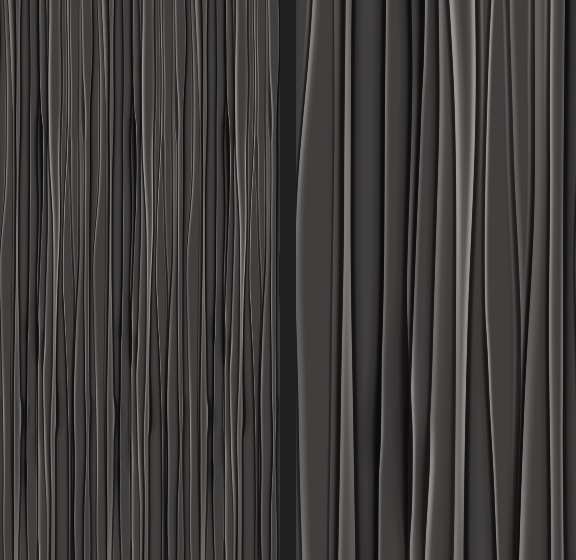
Left, the full canvas; right, a detail of the centre.
A Shadertoy shader for this texture:

```glsl
// Dark satin sheet gathered into long, wavering vertical folds.
// Each fold is a noisy curve with a black crease on one side, a pale
// streak on its ridge and a fading sheen; folds bunch into clusters.

float hash(vec2 p) {
    return fract(sin(dot(p, vec2(127.1, 311.7))) * 43758.5453);
}

// Smooth one-dimensional noise, with its own phase for every seed
float noise(float y, float seed) {
    y += 40.0 * hash(vec2(seed, 3.7));
    float i = floor(y), f = fract(y);
    f = f * f * (3.0 - 2.0 * f);
    return mix(hash(vec2(i, seed)), hash(vec2(i + 1.0, seed)), f);
}

void mainImage(out vec4 fragColor, in vec2 fragCoord) {
    vec2 p = fragCoord / iResolution.x;
    float px = 1.0 / iResolution.x;
    const float FOLDS = 45.0;
    const float GROUP = 15.0;   // the fold pattern recurs across the width

    vec3 cloth  = vec3(0.252, 0.246, 0.242);
    vec3 crease = vec3(0.045, 0.040, 0.040);
    vec3 sheen  = vec3(0.620, 0.597, 0.580);
    vec3 col = cloth;

    float cell = floor(p.x * FOLDS);
    for (int i = -3; i <= 3; i++) {
        float fold = cell + float(i);
        float id = mod(fold, GROUP) + 1.0;
        float size = hash(vec2(id, 7.9));   // from fine pleat to broad fold

        // Clusters of neighbouring folds turn towards or away from the light
        float facing = smoothstep(0.2, 0.8, noise(p.y * 1.3, floor(id / 3.0) + 200.0));

        // Wandering centre line, bunched, and kinked where a pocket opens
        float pocket = smoothstep(0.78, 1.0, noise(p.y * 4.0, id + 60.0));
        float x = (fold + 0.12 + 0.76 * hash(vec2(id, 9.1))) / FOLDS;
        x += 0.008 * sin(6.2832 * 3.0 * id / GROUP);
        x += 0.028 * (noise(p.y * 1.5, id + 20.0) - 0.5);
        x += 0.008 * (noise(p.y * 4.0, id + 40.0) - 0.5);
        x += 0.004 * pocket;

        float side = hash(vec2(id, 5.3)) < 0.25 ? -1.0 : 1.0;
        float d = (p.x - x) * side;
        float edge = smoothstep(-0.6 * px, 0.6 * px, d);

        // Sheen: broad glow fading away from the crease
        float width = 0.004 + 0.012 * size + 0.004 * noise(p.y * 2.0, id + 80.0);
        float glow = (0.12 + 0.38 * noise(p.y * 2.0, id + 100.0)) * mix(0.5, 1.4, facing);
        float fade = 1.0 - smoothstep(0.1 * width, width, d);
        col = mix(col, sheen, edge * fade * glow);

        // Streak: narrow bright line along the ridge, coming and going
        float core = 0.0022 + 0.0032 * size;
        float streak = edge * (1.0 - smoothstep(0.3 * core, 1.7 * core, d));
        float shine = smoothstep(0.25, 0.85, noise(p.y * 2.4, id + 180.0));
        shine *= mix(0.45, 0.95, facing);
        col = mix(col, sheen, streak * min(1.0, shine + 0.5 * pocket));

        // Crease: thin black line that swells into spindle-shaped pockets
        float thick = 0.0014 + 0.0026 * hash(vec2(id, 2.3))
                    + 0.0014 * noise(p.y * 2.0, id + 120.0)
                    + 0.007 * pocket + 0.0016 * (1.0 - facing);
        float depth = (0.45 + 0.50 * noise(p.y * 1.5, id + 140.0)) * mix(1.1, 0.75, facing);
        float inner = 1.0 - smoothstep(-0.6 * px, 0.6 * px, d);
        float dark = smoothstep(-1.5 * thick - 0.3 * px, -0.5 * thick, d);
        col = mix(col, crease, min(1.0, dark * inner * depth));

        // Soft shadow trailing behind the crease on the unlit clusters
        float shadow = smoothstep(-3.5 * thick, -thick, d) * inner;
        col = mix(col, crease, 0.35 * shadow * (1.0 - facing));

        // Fine rim of light beyond the crease of some folds
        float rim = 1.0 - smoothstep(0.0, 0.0028, abs(d + 1.4 * thick + 0.0015));
        float lit = smoothstep(0.5, 0.9, noise(p.y * 1.8, id + 160.0));
        col = mix(col, sheen, 0.4 * rim * lit * facing);
    }

    fragColor = vec4(col, 1.0);
}
```
